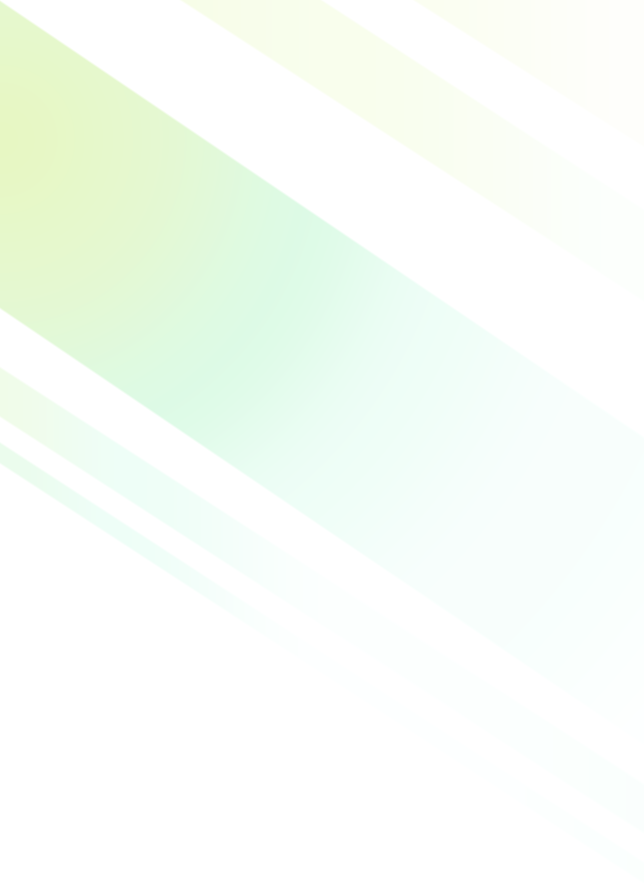
This background is drawn by a Shadertoy shader. Its source:

```glsl
// Coverage of a slanted band; top and bottom are depths at the left side
float band(vec2 p, float top, float bottom, float slope) {
    float depth = p.y - slope * p.x;
    float soft = max(0.002, 0.8 / iResolution.y);
    return smoothstep(top - soft, top + soft, depth)
         * (1.0 - smoothstep(bottom - soft, bottom + soft, depth));
}

// Lime to mint to white, spreading from the upper left side
vec3 mintGlow(vec2 p) {
    float r = length(p - vec2(0.0, 0.156));
    vec3 color = mix(vec3(0.907, 0.970, 0.765), vec3(0.900, 0.972, 0.812), smoothstep(0.0, 0.18, r));
    color = mix(color, vec3(0.867, 0.982, 0.902), smoothstep(0.13, 0.37, r));
    color = mix(color, vec3(0.930, 0.994, 0.965), smoothstep(0.34, 0.52, r));
    color = mix(color, vec3(0.972, 0.998, 0.990), smoothstep(0.48, 0.72, r));
    return mix(color, vec3(0.994, 1.0, 0.999), smoothstep(0.78, 1.0, r));
}

// Three-stop horizontal gradient
vec3 ramp(vec3 left, vec3 middle, vec3 right, float split, float x) {
    return mix(mix(left, middle, smoothstep(0.0, split, x)), right, smoothstep(split, 0.72, x));
}

void mainImage(out vec4 fragColor, in vec2 fragCoord) {
    // Height units, measured down from the upper left; x spans 0 to 0.719
    vec2 uv = fragCoord / iResolution.xy;
    vec2 p = vec2(uv.x * 0.71875, 1.0 - uv.y);
    vec3 color = vec3(1.0);

    // Broad central band
    color = mix(color, mintGlow(p), band(p, 0.001, 0.344, 0.678));

    // Pale bands in the upper right
    vec3 paleLime = ramp(vec3(0.962, 0.988, 0.885), vec3(0.975, 0.995, 0.930),
                         vec3(0.987, 0.999, 0.990), 0.39, p.x);
    color = mix(color, paleLime, band(p, -0.233, -0.131, 0.650));
    vec3 cream = mix(vec3(0.984, 0.995, 0.945), vec3(0.996, 0.997, 0.985),
                     smoothstep(0.46, 0.72, p.x));
    color = mix(color, cream, band(p, -1.0, -0.294, 0.637));

    // Thin stripes in the lower left
    vec3 paleMint = ramp(vec3(0.942, 0.988, 0.915), vec3(0.935, 0.995, 0.968),
                         vec3(0.982, 0.998, 0.993), 0.14, p.x);
    paleMint = mix(paleMint, vec3(0.990, 1.0, 0.998), smoothstep(0.16, 0.40, p.x)
                   * (1.0 - smoothstep(0.5, 0.72, p.x)));
    color = mix(color, paleMint, band(p, 0.410, 0.465, 0.647));
    vec3 thinMint = ramp(vec3(0.920, 0.988, 0.928), vec3(0.935, 0.995, 0.970),
                         vec3(0.984, 0.999, 0.994), 0.13, p.x);
    thinMint = mix(thinMint, vec3(0.992, 1.0, 0.999), smoothstep(0.14, 0.36, p.x)
                   * (1.0 - smoothstep(0.55, 0.72, p.x)));
    color = mix(color, thinMint, band(p, 0.494, 0.517, 0.652));

    fragColor = vec4(color, 1.0);
}
```
